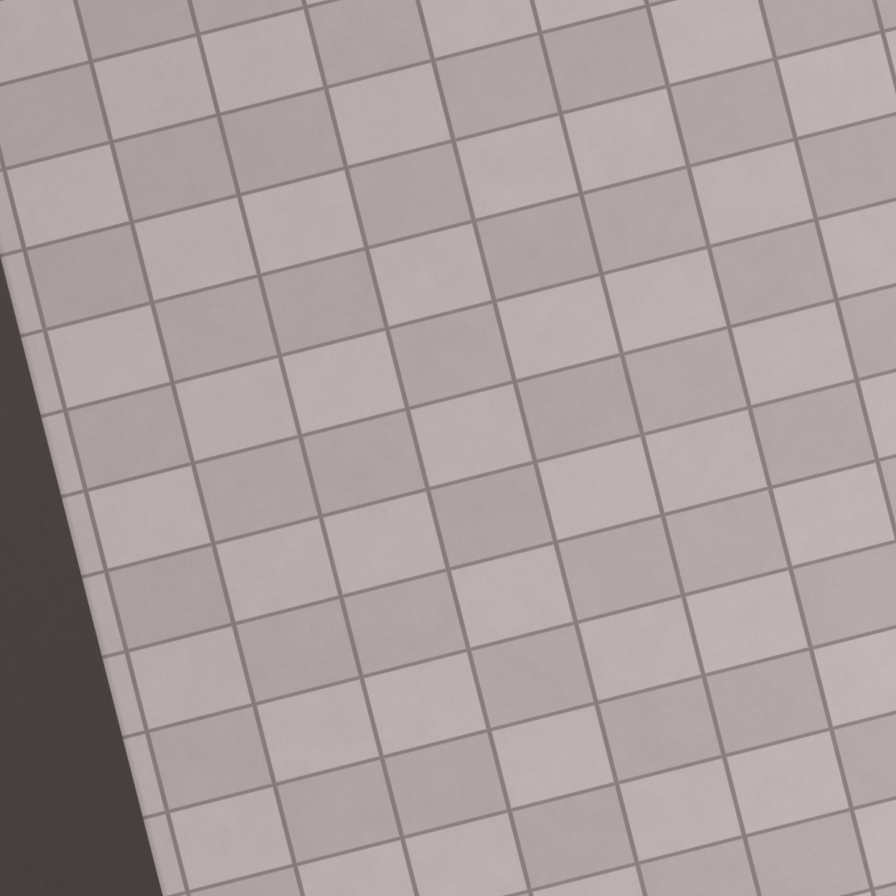
Reproduce this texture procedurally as a Shadertoy shader.

```glsl
// Tilted wall of two-tone rectangular tiles with soft grout, ending at a dark strip on the left.

const float TILT = 0.2488;                    // rotation of the grid, radians
const vec2 GRID_ORIGIN = vec2(0.0273, 0.7214);
const vec2 TILE_SIZE = vec2(0.1235, 0.0925);
const vec2 GROUT_WIDTH = vec2(0.0050, 0.0040);
const float WALL_EDGE = -0.0280;              // left end of the wall in grid space

const vec3 LIGHT_TILE = vec3(0.735, 0.688, 0.686);
const vec3 DARK_TILE = vec3(0.690, 0.647, 0.648);
const vec3 EDGE_TILE = vec3(0.720, 0.672, 0.672);
const vec3 GROUT = vec3(0.530, 0.482, 0.485);
const vec3 BACKDROP = vec3(0.290, 0.253, 0.258);

float hash(vec2 p) {
    vec3 q = fract(p.xyx * vec3(0.1031, 0.1030, 0.0973));
    q += dot(q, q.yzx + 33.33);
    return fract((q.x + q.y) * q.z);
}

float valueNoise(vec2 p) {
    vec2 cell = floor(p);
    vec2 f = fract(p);
    f = f * f * (3.0 - 2.0 * f);
    float low = mix(hash(cell), hash(cell + vec2(1, 0)), f.x);
    float high = mix(hash(cell + vec2(0, 1)), hash(cell + vec2(1, 1)), f.x);
    return mix(low, high, f.y);
}

float fbm(vec2 p) {
    float sum = 0.0;
    float amplitude = 0.5;
    for (int i = 0; i < 4; i++) {
        sum += amplitude * (valueNoise(p) - 0.5);
        p = p * 2.1 + 17.3;
        amplitude *= 0.55;
    }
    return sum;
}

// Canvas position to grid space: x along the rows, y up the columns
vec2 toGrid(vec2 p) {
    vec2 axis = vec2(cos(TILT), sin(TILT));
    vec2 d = p - GRID_ORIGIN;
    return vec2(dot(d, axis), dot(d, vec2(-axis.y, axis.x)));
}

// Every third column is out of step with the row alternation
vec3 tileColor(vec2 id) {
    float thirdColumn = 1.0 - step(0.5, mod(id.x, 3.0));
    float oddRow = mod(id.y, 2.0);
    float dark = abs(1.0 - thirdColumn - oddRow);
    vec3 color = mix(LIGHT_TILE, DARK_TILE, dark);
    color = mix(color, EDGE_TILE, step(id.x, -0.5));
    return color + 0.010 * (hash(id + 40.0) - 0.5);
}

float groutMask(vec2 grid, float blur) {
    vec2 local = fract(grid / TILE_SIZE);
    vec2 dist = min(local, 1.0 - local) * TILE_SIZE;
    vec2 lines = 1.0 - smoothstep(0.5 * GROUT_WIDTH - blur, 0.5 * GROUT_WIDTH + blur, dist);
    return max(lines.x, lines.y * 0.92);
}

void mainImage(out vec4 fragColor, in vec2 fragCoord) {
    vec2 p = fragCoord / iResolution.y;
    float pixel = 1.0 / iResolution.y;
    vec2 grid = toGrid(p);
    float blur = max(0.0012, 0.7 * pixel);

    // Tiles with faint mottling and fine grain
    vec3 wall = tileColor(floor(grid / TILE_SIZE));
    wall += 0.022 * fbm(p * 32.0) + 0.012 * (valueNoise(p * 300.0) - 0.5);

    // Grout with slightly uneven tone
    vec3 joint = GROUT + 0.03 * fbm(p * 45.0 + 9.0);
    wall = mix(wall, joint, groutMask(grid, blur));

    // Light grows towards the right
    wall *= 0.972 + 0.055 * p.x - 0.012 * p.y;

    // Rounded shading where the wall ends
    float fromEdge = grid.x - WALL_EDGE;
    wall *= 1.0 - 0.10 * (1.0 - smoothstep(0.0, 0.008, fromEdge));

    // Dark backdrop beyond the wall
    vec3 backdrop = BACKDROP * (0.97 + 0.07 * p.y);
    backdrop += 0.010 * (valueNoise(p * 260.0) - 0.5);
    vec3 color = mix(backdrop, wall, smoothstep(-blur, blur, fromEdge));

    fragColor = vec4(color, 1.0);
}
```
